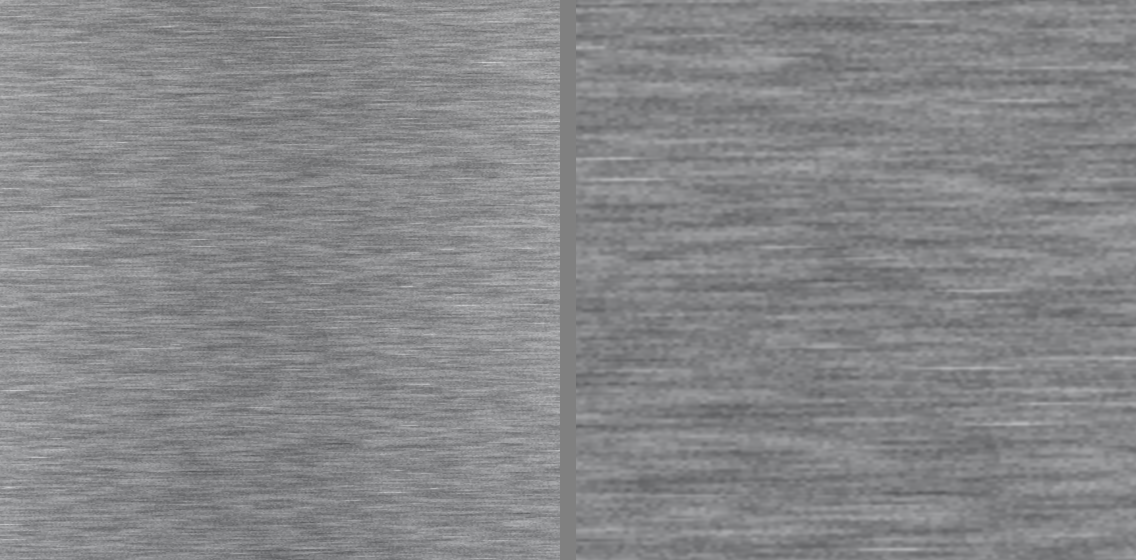
Left: the whole. Right: its middle third, enlarged.
Reproduce this texture procedurally as a three.js fragment shader.

```glsl
// Brushed metal sheet: fine, nearly level fibres over a soft sheen that is
// darker down the middle. Layered stretched noise makes the brushing, and
// a cellular grid scatters short pale and dark scratches on top.

varying vec2 vUv;

const vec3 METAL_TINT = vec3(-0.002, 0.000, 0.007);
const float BASE_LIGHT = 0.513;
const float SIDE_SHEEN = 0.078;
const float FOOT_SHADE = 0.018;
const float TILT = 0.006;              // rise of the fibres per unit across

// Fibre layers: cells across, cells up, strength
const vec3 BROAD_FIBRE = vec3(6.0, 100.0, 0.014);
const vec3 MID_FIBRE = vec3(15.0, 225.0, 0.045);
const vec3 FINE_FIBRE = vec3(28.0, 360.0, 0.066);
const vec3 GRAIN = vec3(290.0, 440.0, 0.050);

const vec2 SCRATCH_CELLS = vec2(12.0, 150.0);
const float SCRATCH_WIDTH = 0.0011;
const float PALE_SHARE = 0.30;
const float DARK_SHARE = 0.34;
const float PALE_STRENGTH = 0.15;
const float DARK_STRENGTH = 0.080;

float hash(vec2 p) {
  vec3 q = fract(vec3(p.xyx) * 0.1031);
  q += dot(q, q.yzx + 33.33);
  return fract((q.x + q.y) * q.z);
}

// One row of smooth noise, shifted at random so that columns never line up
float rowNoise(float x, float row, float seed) {
  x += 40.0 + 17.0 * hash(vec2(row, seed));
  float cell = floor(x);
  float t = smoothstep(0.0, 1.0, x - cell);
  float a = hash(vec2(cell + seed, row));
  float b = hash(vec2(cell + 1.0 + seed, row));
  return mix(a, b, t) * 2.0 - 1.0;
}

float fibres(vec2 p, vec3 layer, float seed) {
  vec2 q = p * layer.xy + vec2(0.0, 20.0);
  float row = floor(q.y);
  float t = smoothstep(0.0, 1.0, q.y - row);
  float low = rowNoise(q.x, row, seed);
  float high = rowNoise(q.x, row + 1.0, seed);
  return layer.z * mix(low, high, t);
}

// At most one tapered scratch per cell, kept inside its own row
float scratches(vec2 p, float share, float seed) {
  vec2 q = p * SCRATCH_CELLS + 30.0;
  float row = floor(q.y);
  q.x += 9.0 * hash(vec2(row, seed));
  float sum = 0.0;
  for (int i = -1; i <= 1; i++) {
    vec2 id = vec2(floor(q.x) + float(i), row);
    float present = step(hash(id + seed), share);
    vec2 centre = id + vec2(hash(id + seed + 7.1),
                            mix(0.35, 0.65, hash(id + seed + 13.7)));
    vec2 d = abs(q - centre) / SCRATCH_CELLS;
    float halfLength = mix(0.010, 0.050, hash(id + seed + 23.3));
    float strength = mix(0.2, 1.0, pow(hash(id + seed + 31.9), 2.0));
    float taper = 1.0 - smoothstep(0.2, 1.0, d.x / halfLength);
    float across = d.y / SCRATCH_WIDTH;
    sum += present * strength * taper * exp(-across * across);
  }
  return sum;
}

// Broad reflected light with faint, slow mottling
float sheen(vec2 uv) {
  float side = abs(uv.x - 0.48) * 2.0;
  float light = BASE_LIGHT + SIDE_SHEEN * pow(side, 1.5);
  light -= FOOT_SHADE * (1.0 - smoothstep(0.0, 0.4, uv.y));
  light += 0.005 * sin(uv.x * 9.0 + 2.0 * sin(uv.y * 7.0));
  light += 0.003 * sin(uv.y * 23.0 + 1.5 * sin(uv.x * 6.0));
  return light;
}

void main() {
  vec2 p = vec2(vUv.x, vUv.y - TILT * vUv.x);

  float light = sheen(vUv);
  light += fibres(p, BROAD_FIBRE, 3.0);
  light += fibres(p, MID_FIBRE, 59.0);
  light += fibres(p, FINE_FIBRE, 113.0);
  light += fibres(p, GRAIN, 211.0);
  light += PALE_STRENGTH * scratches(p, PALE_SHARE, 5.0);
  light -= DARK_STRENGTH * scratches(p, DARK_SHARE, 71.0);

  // The tint turns a little cooler towards the foot
  vec3 colour = light + METAL_TINT * mix(1.4, 0.7, vUv.y);
  gl_FragColor = vec4(clamp(colour, 0.0, 1.0), 1.0);
}
```
